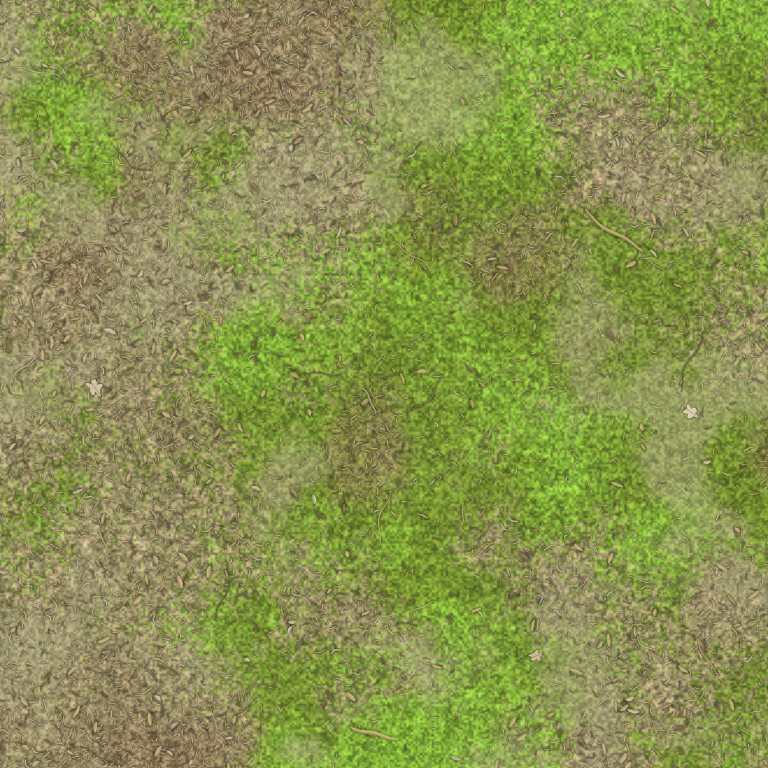
A Shadertoy shader for this texture:

```glsl
// Mossy ground with worn, dusty patches and scattered dry litter.
// Layered value noise mixes moss and soil; jittered grids then drop
// straws, wood chips, bent twigs and a few lobed leaves on top.

// Integer hash: four random values in 0..1 per cell and seed
vec4 hash4(ivec2 cell, int seed) {
    uvec4 v = uvec4(cell.x, cell.y, seed, cell.x + 7 * cell.y) * 1664525u + 1013904223u;
    for (int i = 0; i < 2; i++) {
        v.x += v.y * v.w;
        v.y += v.z * v.x;
        v.z += v.x * v.y;
        v.w += v.y * v.z;
        v ^= v >> 16u;
    }
    return vec4(v & 65535u) / 65535.0;
}

float noise(vec2 p, int seed) {
    ivec2 c = ivec2(floor(p));
    vec2 f = fract(p);
    f = f * f * (3.0 - 2.0 * f);
    float low = mix(hash4(c, seed).x, hash4(c + ivec2(1, 0), seed).x, f.x);
    float high = mix(hash4(c + ivec2(0, 1), seed).x, hash4(c + ivec2(1, 1), seed).x, f.x);
    return mix(low, high, f.y);
}

float fbm(vec2 p, int octaves, int seed) {
    float sum = 0.0, amp = 0.5, total = 0.0;
    for (int i = 0; i < octaves; i++) {
        sum += amp * noise(p, seed + i);
        total += amp;
        amp *= 0.55;
        p = mat2(1.6, 1.2, -1.2, 1.6) * p + 3.7;
    }
    return sum / total;
}

vec2 rotate(vec2 p, float angle) {
    float c = cos(angle), s = sin(angle);
    return vec2(c * p.x + s * p.y, c * p.y - s * p.x);
}

// Tapered, bent slivers; size holds the largest half length and half width
void scatterSlivers(inout vec3 col, vec2 p, float cells, vec2 size, float bend,
                    float density, int seed) {
    float px = 1.0 / iResolution.y;
    vec2 q = p * cells;
    for (int i = 0; i < 9; i++) {
        ivec2 cell = ivec2(floor(q)) + ivec2(i % 3 - 1, i / 3 - 1);
        vec4 place = hash4(cell, seed);
        if (place.z > density) continue;
        vec4 look = hash4(cell, seed + 50);
        vec2 d = rotate((q - vec2(cell) - place.xy) / cells, place.w * 6.283);
        float len = size.x * (0.35 + 0.65 * look.x);
        float wid = size.y * (0.5 + 0.5 * look.y);
        float along = d.x / len;
        d.y += bend * len * ((look.w - 0.5) * along * along + 0.12 * sin(along * 4.0 + look.z * 6.0));
        float taper = 1.0 - 0.5 * min(along * along, 1.0);
        float dist = length(vec2(max(abs(d.x) - len, 0.0), d.y)) - wid * taper;
        vec3 tint = mix(vec3(0.46, 0.37, 0.27), vec3(0.84, 0.74, 0.51), smoothstep(0.1, 0.6, look.z));
        tint = mix(tint, vec3(0.87, 0.82, 0.69), step(0.8, look.w) * 0.8);
        tint *= 0.95 + 0.15 * clamp(d.y / wid, -1.0, 1.0);
        col *= 1.0 - 0.22 * smoothstep(wid * 1.6 + px, 0.0, dist);
        col = mix(col, tint, 0.88 * smoothstep(px * 0.8, -px * 0.8, dist));
    }
}

// Sparse lobed leaves with a faint midrib
void scatterLeaves(inout vec3 col, vec2 p) {
    float px = 1.0 / iResolution.y;
    vec2 q = p * 6.0;
    for (int i = 0; i < 9; i++) {
        ivec2 cell = ivec2(floor(q)) + ivec2(i % 3 - 1, i / 3 - 1);
        vec4 place = hash4(cell, 301);
        if (place.z > 0.2) continue;
        vec4 look = hash4(cell, 302);
        vec2 d = rotate((q - vec2(cell) - place.xy) / 6.0, place.w * 6.283);
        d.y *= 1.3;
        float a = atan(d.y, d.x);
        float edge = 0.74 + 0.2 * cos(5.0 * a) + 0.1 * sin(8.0 * a + look.x * 6.0);
        float dist = length(d) - edge * (0.009 + 0.006 * look.y);
        vec3 tint = mix(vec3(0.78, 0.66, 0.53), vec3(0.89, 0.84, 0.74), look.z);
        tint *= 0.82 + 0.18 * smoothstep(0.0, 0.002, abs(d.y));
        col *= 1.0 - 0.3 * smoothstep(0.004, 0.0, dist);
        col = mix(col, tint, smoothstep(px, -px, dist));
    }
}

void mainImage(out vec4 fragColor, in vec2 fragCoord) {
    vec2 p = fragCoord / iResolution.y;

    // Fine grain and broad ground zones
    float grain = 0.6 * noise(p * 330.0, 1) + 0.4 * noise(p * 160.0, 2);
    float speckle = noise(p * 240.0, 3);
    float wear = fbm(p * 5.0, 5, 10);
    float heap = smoothstep(0.54, 0.76, fbm(p * 4.5, 3, 20));
    float dust = smoothstep(0.54, 0.76, fbm(p * 8.0, 5, 30));
    float bare = smoothstep(0.39, 0.69, wear + 0.32 * (speckle - 0.5) + 0.15 * heap);

    // Moss, soil, litter beds and pale dust
    float lush = fbm(p * 7.0, 4, 40) + 0.35 * (noise(p * 190.0, 45) - 0.5);
    vec3 moss = mix(vec3(0.45, 0.55, 0.18), vec3(0.51, 0.69, 0.22), smoothstep(0.3, 0.7, lush));
    vec3 soil = mix(vec3(0.56, 0.53, 0.37), vec3(0.69, 0.62, 0.48), noise(p * 120.0, 50));
    vec3 col = mix(moss, soil, bare);
    col = mix(col, vec3(0.54, 0.45, 0.32), 0.55 * heap);
    col = mix(col, vec3(0.67, 0.65, 0.49), 0.6 * dust);
    col *= 1.0 + (0.8 - 0.3 * dust) * (grain - 0.5);

    // Litter, from small straws up to sticks
    float litter = clamp(0.12 + 0.5 * smoothstep(0.4, 0.65, wear) + 0.6 * heap, 0.0, 1.0);
    scatterSlivers(col, p, 105.0, vec2(0.0050, 0.0009), 0.5, litter, 100);
    scatterSlivers(col, p, 62.0, vec2(0.0080, 0.0011), 0.6, litter * 0.8, 110);
    scatterSlivers(col, p, 38.0, vec2(0.0075, 0.0028), 0.2, 0.04 + 0.35 * litter, 120);
    scatterSlivers(col, p, 9.0, vec2(0.0420, 0.0011), 0.7, 0.3, 130);
    scatterSlivers(col, p, 4.0, vec2(0.0500, 0.0030), 0.4, 0.15, 140);
    scatterLeaves(col, p);

    fragColor = vec4(clamp(col, 0.0, 1.0), 1.0);
}
```
